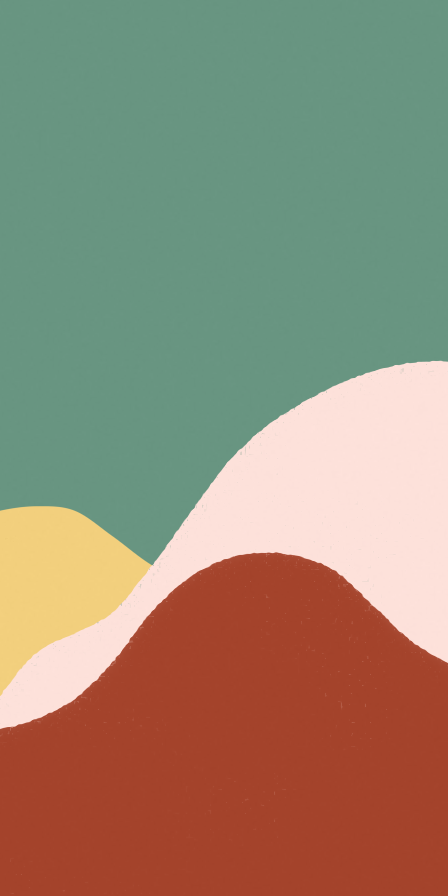
A Shadertoy shader for this background:

```glsl
// Flat layered hills in green, yellow, pink and rust, with dry-brush grain.

const vec3 SKY    = vec3(0.408, 0.584, 0.506);
const vec3 YELLOW = vec3(0.949, 0.812, 0.490);
const vec3 PINK   = vec3(0.992, 0.882, 0.855);
const vec3 RUST   = vec3(0.643, 0.263, 0.169);

const float GRAIN_SCALE = 210.0;  // grain cells per canvas width
const float EDGE_WOBBLE = 0.003;  // roughness of the outlines
const float RIM_WIDTH   = 0.016;  // reach of the worn rim
const float ASPECT      = 2.0;    // canvas height over width

// Ridge heights at even steps across the width, one knot beyond each side
const int KNOTS = 15;
const float YELLOW_RIDGE[KNOTS] = float[KNOTS](
    0.417, 0.430, 0.435, 0.430, 0.402, 0.371, 0.349, 0.340,
    0.335, 0.330, 0.325, 0.320, 0.315, 0.310, 0.305);
const float PINK_RIDGE[KNOTS] = float[KNOTS](
    0.154, 0.223, 0.272, 0.293, 0.316, 0.365, 0.422, 0.479,
    0.520, 0.548, 0.570, 0.586, 0.595, 0.597, 0.594);
const float RUST_RIDGE[KNOTS] = float[KNOTS](
    0.181, 0.186, 0.198, 0.220, 0.260, 0.314, 0.353, 0.375,
    0.383, 0.379, 0.362, 0.324, 0.285, 0.260, 0.245);

float hash(vec2 p) {
    vec3 q = fract(vec3(p.xyx) * 0.1031);
    q += dot(q, q.yzx + 33.33);
    return fract((q.x + q.y) * q.z);
}

float noise(vec2 p) {
    vec2 i = floor(p), f = fract(p);
    f = f * f * (3.0 - 2.0 * f);
    return mix(mix(hash(i), hash(i + vec2(1, 0)), f.x),
               mix(hash(i + vec2(0, 1)), hash(i + vec2(1, 1)), f.x), f.y);
}

// Catmull-Rom curve through the knots: height and slope
vec2 ridge(float k[KNOTS], float x) {
    float spans = float(KNOTS - 3);
    float s = clamp(x, 0.0, 1.0) * spans;
    int i = min(int(s), KNOTS - 4);
    float t = s - float(i);
    float a = k[i], b = k[i + 1], c = k[i + 2], d = k[i + 3];
    float c1 = 0.5 * (c - a);
    float c2 = a - 2.5 * b + 2.0 * c - 0.5 * d;
    float c3 = 0.5 * (d - a) + 1.5 * (b - c);
    return vec2(b + t * (c1 + t * (c2 + t * c3)),
                (c1 + t * (2.0 * c2 + 3.0 * t * c3)) * spans);
}

// Approximate distance below a ridge, in canvas widths
float depthBelow(float k[KNOTS], vec2 uv) {
    vec2 r = ridge(k, uv.x);
    float slope = r.y * ASPECT;
    return (r.x - uv.y) * ASPECT / sqrt(1.0 + slope * slope);
}

float cover(float depth, float pixel) {
    return smoothstep(-0.7 * pixel, 0.7 * pixel, depth);
}

// Worn specks that thin out inward from an edge
float rimWear(float depth, float grain) {
    float nearEdge = exp(-max(depth, 0.0) / RIM_WIDTH);
    return smoothstep(0.80, 0.98, grain) * nearEdge;
}

void mainImage(out vec4 fragColor, in vec2 fragCoord) {
    vec2 uv = fragCoord / iResolution.xy;
    vec2 p = uv * vec2(1.0, ASPECT);
    float pixel = 1.0 / iResolution.x;

    // Grain layers and broad patches where specks gather
    float grain = noise(p * GRAIN_SCALE);
    float fine = noise(p * GRAIN_SCALE * 0.8 + 71.0);
    float wobble = (noise(p * 120.0 + 19.0) - 0.5) * EDGE_WOBBLE;
    float patches = smoothstep(0.55, 0.85, noise(p * 5.0 + 8.0));
    float specks = smoothstep(0.90, 0.99, fine) * patches;

    float yellowDepth = depthBelow(YELLOW_RIDGE, uv);
    float pinkDepth = depthBelow(PINK_RIDGE, uv) + wobble;
    float rustDepth = depthBelow(RUST_RIDGE, uv) + wobble;

    // Paint from back to front
    vec3 color = SKY;
    color = mix(color, YELLOW - 0.03 * specks, cover(yellowDepth, pixel));

    float pinkWear = 0.4 * rimWear(pinkDepth, grain) + 0.10 * specks;
    color = mix(color, mix(PINK, SKY, pinkWear), cover(pinkDepth, pixel));

    float rustWear = 0.3 * rimWear(rustDepth, grain) + 0.15 * specks;
    rustWear += 0.07 * exp(-max(rustDepth, 0.0) / (0.5 * RIM_WIDTH));
    color = mix(color, mix(RUST, PINK, rustWear), cover(rustDepth, pixel));

    // Faint paper tooth
    color += (fine - 0.5) * 0.006;
    fragColor = vec4(color, 1.0);
}
```
